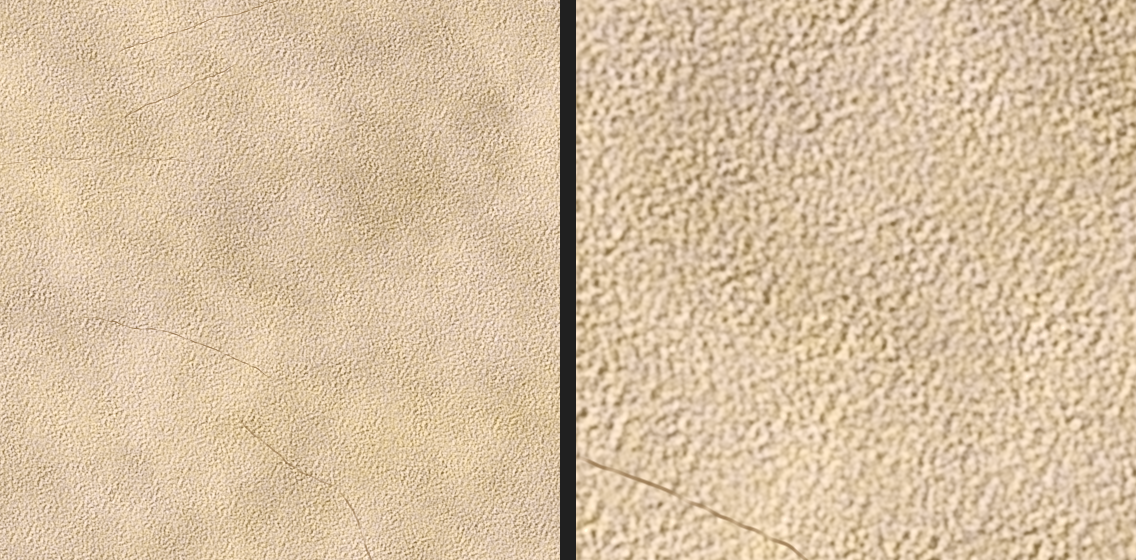
Left: the whole. Right: its middle third, enlarged.
Reproduce this texture procedurally as a Shadertoy shader.

```glsl
// Warm sandstone slab: fine embossed grain, soft mottled stains and thin hairline cracks.

const vec3 STONE = vec3(0.858, 0.766, 0.642);       // mean colour
const vec3 TONE_STEP = vec3(0.074, 0.076, 0.084);   // colour change per unit of tone
const vec3 OCHRE_STEP = vec3(0.003, 0.000, -0.030); // colour change per unit of ochre
const vec3 CRACK_COLOR = vec3(0.56, 0.43, 0.27);

const float GRAIN_FREQ = 176.0;
const float DUST_FREQ = 290.0;
const float GRAIN_GAIN = 3.3;
const float DUST_GAIN = 2.4;
const float MOTTLE_GAIN = 0.75;
const float TONE_SKEW = 0.12;                       // deepens shadows, holds back highlights
const vec2 LIGHT_OFFSET = vec2(-0.42, 0.28);        // toward the light, in grain cells
const float PATCH_RADIUS = 0.15;
const float CRACK_WIDTH = 0.0012;

// Stains: centre, tone, ochre
const int PATCH_COUNT = 8;
const vec4 PATCHES[PATCH_COUNT] = vec4[](
    vec4(0.77, 0.70, -0.70, 0.3), vec4(0.75, 0.92, -0.50, 0.0),
    vec4(0.96, 0.84, 0.60, 0.1),  vec4(0.04, 0.78, 0.30, 1.1),
    vec4(0.29, 0.26, 0.60, -0.2), vec4(0.80, 0.20, 0.05, 1.1),
    vec4(0.44, 0.56, -0.35, 0.2), vec4(0.45, 0.18, -0.20, 0.9));

// Cracks: start and end, then sideways bow, strength and relative width
const int CRACK_COUNT = 6;
const vec4 CRACK_ENDS[CRACK_COUNT] = vec4[](
    vec4(0.19, 0.896, 0.52, 1.005), vec4(0.21, 0.785, 0.43, 0.886),
    vec4(-0.03, 0.702, 0.37, 0.707), vec4(0.13, 0.432, 0.50, 0.316),
    vec4(0.42, 0.258, 0.61, 0.125), vec4(0.605, 0.130, 0.67, -0.02));
const vec3 CRACK_SHAPE[CRACK_COUNT] = vec3[](
    vec3(0.006, 0.75, 1.0), vec3(0.003, 0.70, 1.0), vec3(0.014, 0.45, 0.8),
    vec3(0.025, 0.80, 1.0), vec3(-0.013, 0.65, 1.4), vec3(0.006, 0.65, 1.5));

vec2 gradientAt(ivec2 cell) {
    uint h = uint(cell.x) * 1597334677u ^ uint(cell.y) * 3812015801u;
    h = (h ^ (h >> 15)) * 2246822519u;
    h = (h ^ (h >> 13)) * 3266489917u;
    float angle = float((h ^ (h >> 16)) & 65535u) * 6.28319 / 65536.0;
    return vec2(cos(angle), sin(angle));
}

float gradientNoise(vec2 p) {
    ivec2 cell = ivec2(floor(p));
    vec2 f = fract(p);
    vec2 u = f * f * f * (f * (f * 6.0 - 15.0) + 10.0);
    float a = dot(gradientAt(cell), f);
    float b = dot(gradientAt(cell + ivec2(1, 0)), f - vec2(1, 0));
    float c = dot(gradientAt(cell + ivec2(0, 1)), f - vec2(0, 1));
    float d = dot(gradientAt(cell + ivec2(1, 1)), f - vec2(1, 1));
    return mix(mix(a, b, u.x), mix(c, d, u.x), u.y);
}

vec2 rotate(vec2 p, float angle) {
    float c = cos(angle), s = sin(angle);
    return vec2(c * p.x - s * p.y, s * p.x + c * p.y);
}

float fbm(vec2 p) {
    float sum = 0.0, gain = 1.0;
    for (int i = 0; i < 5; i++) {
        sum += gain * gradientNoise(p);
        p = rotate(p, 0.6) * 2.1 + 17.3;
        gain *= 0.68;
    }
    return sum;
}

// Height difference toward the light, plus finer dust
float grainTone(vec2 p) {
    vec2 q = rotate(p * GRAIN_FREQ, 0.45);
    vec2 toLight = rotate(LIGHT_OFFSET, 0.45);
    float emboss = gradientNoise(q) - gradientNoise(q + toLight);
    float dust = gradientNoise(rotate(p * DUST_FREQ, 1.1) + 91.7);
    float patchiness = 1.0 + 0.5 * gradientNoise(p * 22.0 + 5.1);
    return patchiness * (GRAIN_GAIN * emboss + DUST_GAIN * dust);
}

// Coverage of a bowed, wobbling line: x is the dark core, y its pale lower lip
vec2 crackMask(vec2 p, vec4 ends, vec3 shape) {
    vec2 span = ends.zw - ends.xy;
    float len = length(span);
    vec2 dir = span / len, rel = p - ends.xy;
    float s = dot(rel, dir), t = s / len;
    float wobble = 0.010 * gradientNoise(vec2(s * 14.0, ends.y * 37.0))
                 + 0.0025 * gradientNoise(vec2(s * 60.0, ends.x * 53.0));
    float off = dot(rel, vec2(-dir.y, dir.x)) - shape.x * 4.0 * t * (1.0 - t) - wobble;
    float width = CRACK_WIDTH * shape.z;
    float fade = smoothstep(0.0, 0.12, t) * smoothstep(1.0, 0.88, t);
    float broken = clamp(0.75 + 1.3 * gradientNoise(vec2(s * 75.0, ends.w * 29.0)), 0.15, 1.0);
    float core = 1.0 - smoothstep(0.25 * width, 1.5 * width, abs(off));
    float lip = 1.0 - smoothstep(0.0, 2.5 * width, abs(off + 2.5 * width));
    return vec2(core, lip) * fade * broken * shape.y;
}

void mainImage(out vec4 fragColor, in vec2 fragCoord) {
    vec2 p = fragCoord / iResolution.xy;

    // Mottling and stains
    float tone = MOTTLE_GAIN * fbm(p * 6.0 + 3.7);
    float ochre = 1.1 * fbm(p * 5.0 + 41.2) + 1.6 * gradientNoise(p * 75.0 + 7.9) - 0.35;
    vec2 warped = p + 0.11 * vec2(fbm(p * 7.0 + 11.4), fbm(p * 7.0 + 63.8));
    for (int i = 0; i < PATCH_COUNT; i++) {
        vec2 d = (warped - PATCHES[i].xy) / PATCH_RADIUS;
        vec2 stain = PATCHES[i].zw * exp(-dot(d, d));
        tone += stain.x;
        ochre += stain.y;
    }

    // Grain
    tone += grainTone(p);
    tone -= TONE_SKEW * (min(tone * tone, 9.0) - 1.3);
    vec3 color = STONE + tone * TONE_STEP + ochre * OCHRE_STEP;

    // Cracks
    for (int i = 0; i < CRACK_COUNT; i++) {
        vec2 mask = crackMask(p, CRACK_ENDS[i], CRACK_SHAPE[i]);
        color += 0.6 * mask.y * TONE_STEP;
        color = mix(color, CRACK_COLOR, mask.x);
    }
    fragColor = vec4(clamp(color, 0.0, 1.0), 1.0);
}
```
